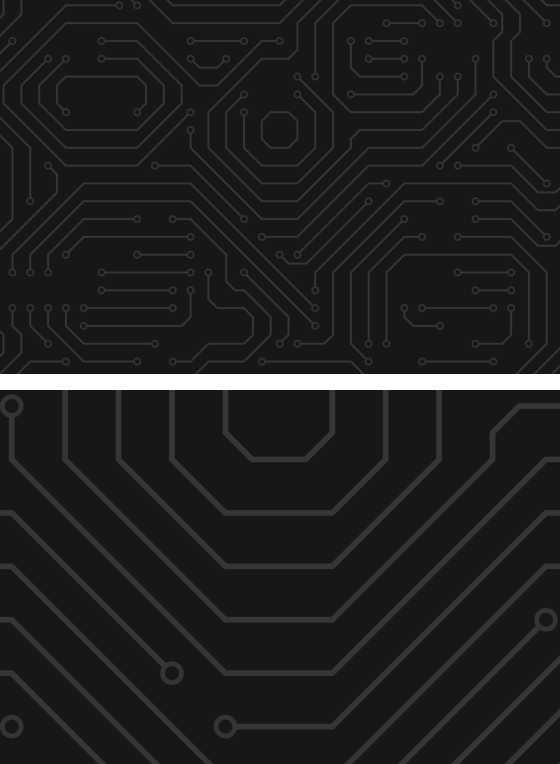
Top: the whole. Bottom: its middle third, enlarged.
A Shadertoy shader for this pattern:

```glsl
// Dark circuit board: parallel 45-degree traces ending in small ring pads.

const float ROWS = 21.0;          // lattice nodes per canvas height
const float BLOCK = 10.0;         // lattice nodes per swirl of traces
const float JITTER = 8.0;         // scatter of swirl centres, in nodes
const float CUT_CHANCE = 0.015;   // share of single empty nodes
const float BARE_LEVEL = 0.36;    // noise level above which the board is bare
const float TRACE_HALF = 0.053;   // sizes below are in lattice steps
const float PAD_RADIUS = 0.175;
const float PAD_HALF = 0.045;
const vec3 BOARD = vec3(0.092);
const vec3 TRACE = vec3(0.210, 0.213, 0.210);
const vec3 PAD = vec3(0.203);

const int SIDE = 8;               // window of nodes around the pixel
const int COUNT = SIDE * SIDE;

vec2 hash2(vec2 p) {
    vec3 q = fract(p.xyx * vec3(0.1031, 0.1030, 0.0973));
    q += dot(q, q.yzx + 33.33);
    return fract((q.xx + q.yz) * q.zy);
}

float slope(vec2 cell, vec2 offset) {
    float angle = 6.2832 * hash2(cell).x;
    return dot(vec2(cos(angle), sin(angle)), offset);
}

float gradientNoise(vec2 p) {
    vec2 c = floor(p), f = p - c, e = vec2(1.0, 0.0);
    vec2 u = f * f * (3.0 - 2.0 * f);
    return mix(mix(slope(c, f), slope(c + e, f - e), u.x),
               mix(slope(c + e.yx, f - e.yx), slope(c + 1.0, f - 1.0), u.x), u.y);
}

float segmentDistance(vec2 p, vec2 a, vec2 b) {
    vec2 ab = b - a;
    return length(p - a - ab * clamp(dot(p - a, ab) / dot(ab, ab), 0.0, 1.0));
}

float coverage(float d, float pixel) {
    return 1.0 - smoothstep(-0.7 * pixel, 0.7 * pixel, d);
}

// Counter-clockwise octagonal path around a box, as a lattice step.
vec2 orbitStep(vec2 q, vec2 box) {
    q += 0.01 * vec2(-q.y, q.x);
    vec2 side = step(box, q) - step(box, -q);
    return side == vec2(0.0) ? vec2(1.0, 0.0) : vec2(-side.y, side.x);
}

// Step leaving a node: it orbits the nearest swirl; empty nodes have none.
vec2 flowAt(vec2 node) {
    if (hash2(node + 217.0).x < CUT_CHANCE) return vec2(0.0);
    if (gradientNoise(node * 0.29 + 7.4) > BARE_LEVEL) return vec2(0.0);
    vec2 corner = floor(node / BLOCK - 0.5);
    vec2 direction = vec2(0.0);
    float nearest = 1e3;
    for (int i = 0; i < 4; i++) {
        vec2 id = corner + vec2(i & 1, i >> 1);
        vec2 box = vec2(1.0, 0.0) + floor(3.0 * hash2(id + 91.0));
        vec2 centre = floor((id + 0.5) * BLOCK + (hash2(id + 57.0) - 0.5) * JITTER);
        vec2 gap = max(abs(node - centre) - box, 0.0);
        if (gap.x + gap.y < nearest) {
            nearest = gap.x + gap.y;
            direction = orbitStep(node - centre, box);
        }
    }
    return direction;
}

int slot(ivec2 n) { return n.y * SIDE + n.x; }

// The one step allowed to enter a node: the straightest that crosses nothing.
vec2 incoming(vec2 flow[COUNT], ivec2 n) {
    vec2 ahead = flow[slot(n)], best = vec2(0.0);
    if (ahead == best) return best;
    float straightest = -0.1;
    for (int i = 0; i < 9; i++) {
        ivec2 o = ivec2(i % 3 - 1, i / 3 - 1);
        ivec2 from = n - o;
        vec2 d = vec2(o);
        if (i == 4 || flow[slot(from)] != d) continue;
        bool crossed = o.x * o.y < 0 &&
            (flow[slot(from + ivec2(o.x, 0))] == vec2(-d.x, d.y) ||
             flow[slot(from + ivec2(0, o.y))] == vec2(d.x, -d.y));
        float straight = dot(normalize(d), normalize(ahead));
        if (!crossed && straight > straightest) {
            straightest = straight;
            best = d;
        }
    }
    return best;
}

vec2 outgoing(vec2 flow[COUNT], ivec2 n) {
    vec2 d = flow[slot(n)];
    return incoming(flow, n + ivec2(d)) == d ? d : vec2(0.0);
}

void mainImage(out vec4 fragColor, in vec2 fragCoord) {
    float pixel = ROWS / iResolution.y;
    vec2 p = fragCoord * pixel + 40.3, base = floor(p) - 3.0;
    vec2 flow[COUNT];
    for (int i = 0; i < COUNT; i++) flow[i] = flowAt(base + vec2(i % SIDE, i / SIDE));

    // Each of the four nodes around the pixel draws half of its two steps
    float trace = 1e3, pad = 1e3;
    for (int i = 0; i < 4; i++) {
        ivec2 n = ivec2(3 + (i & 1), 3 + (i >> 1));
        vec2 q = p - base - vec2(n), zero = vec2(0.0);
        vec2 enter = incoming(flow, n), leave = outgoing(flow, n);
        bool enters = enter != zero, leaves = leave != zero;
        // Drop traces that are only one step long
        if (enters && !leaves) enters = incoming(flow, n - ivec2(enter)) != zero;
        else if (leaves && !enters) leaves = outgoing(flow, n + ivec2(leave)) != zero;
        // Bevel right angles
        bool bevel = enters && leaves && dot(enter, leave) == 0.0;
        if (bevel) trace = min(trace, segmentDistance(q, -0.5 * enter, 0.5 * leave));
        if (enters && !bevel) trace = min(trace, segmentDistance(q, zero, -0.5 * enter));
        if (leaves && !bevel) trace = min(trace, segmentDistance(q, zero, 0.5 * leave));
        if (enters != leaves) pad = min(pad, length(q));
    }

    // Keep pads hollow, then layer traces and rings over the board
    float line = max(trace - TRACE_HALF, PAD_RADIUS - pad);
    float ring = abs(pad - PAD_RADIUS) - PAD_HALF;
    vec3 color = mix(BOARD, TRACE, coverage(line, pixel));
    fragColor = vec4(mix(color, PAD, coverage(ring, pixel)), 1.0);
}
```
